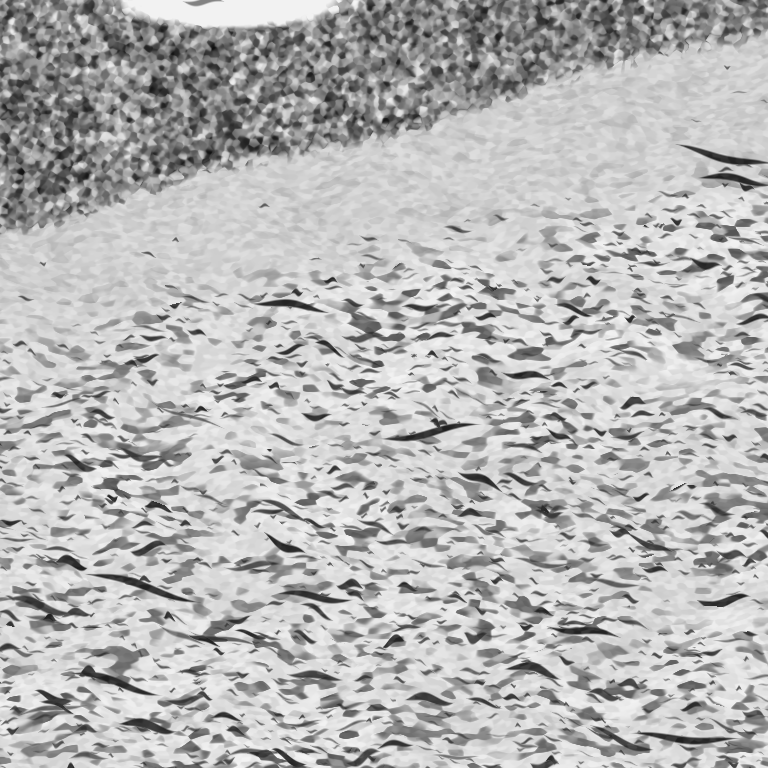
Write a WebGL 2 fragment shader that draws this texture.

```glsl
#version 300 es
precision highp float;

uniform vec2 u_resolution;
out vec4 fragColor;

const float INK = 0.12;
const float PATH_TONE = 0.82;
const float CLOD_TONE = 0.875;
const float SNOW_TONE = 0.95;
const float GRASS_DARK = 0.14;
const float GRASS_LIGHT = 0.86;
const float EDGE_SOFT = 0.0016;
const vec2 COARSE_CELLS = vec2(11.0, 25.0);
const vec2 MEDIUM_CELLS = vec2(21.0, 42.0);
const vec2 FINE_CELLS = vec2(42.0, 78.0);

// Main furrows: centre, half length, slope
const int FURROW_COUNT = 12;
const vec4 FURROWS[FURROW_COUNT] = vec4[](
    vec4(0.378, 0.602, 0.047, -0.12), vec4(0.944, 0.796, 0.060, -0.20),
    vec4(0.957, 0.766, 0.045, -0.10), vec4(0.560, 0.437, 0.060, 0.15),
    vec4(0.625, 0.375, 0.028, -0.45), vec4(0.185, 0.236, 0.070, -0.25),
    vec4(0.760, 0.178, 0.045, -0.15), vec4(0.410, 0.223, 0.047, -0.08),
    vec4(0.150, 0.111, 0.055, -0.25), vec4(0.892, 0.039, 0.065, -0.05),
    vec4(0.371, 0.290, 0.026, -0.50), vec4(0.685, 0.511, 0.030, -0.15));

vec3 hash3(vec2 p) {
    vec3 q = fract(p.xyx * vec3(0.1031, 0.1030, 0.0973));
    q += dot(q, q.yxz + 33.33);
    return fract((q.xxy + q.yzz) * q.zyx);
}

// Cellular noise with softly blended cell tones
float cellTone(vec2 p) {
    vec2 cell = floor(p);
    vec2 sum = vec2(0.0);
    for (int j = -1; j <= 1; j++)
    for (int i = -1; i <= 1; i++) {
        vec2 c = cell + vec2(i, j);
        vec3 h = hash3(c);
        vec2 d = c + h.xy - p;
        float weight = exp(-7.0 * dot(d, d));
        sum += weight * vec2(h.z, 1.0);
    }
    return sum.x / sum.y;
}

// Lens-shaped crack, tapered at both ends
float sliver(vec2 d, float halfLength, float slope, float thickness) {
    float t = d.x / halfLength;
    float bend = slope * d.x + thickness * 0.7 * sin(t * 3.0 + slope * 40.0);
    float gap = abs(d.y - bend) - thickness * (1.0 - t * t);
    float soft = max(EDGE_SOFT, 0.8 / u_resolution.y);
    return 1.0 - smoothstep(-soft, soft, gap);
}

float scatterSlivers(vec2 p, vec2 cells, float chance, float seed) {
    vec2 home = floor(p * cells);
    float ink = 0.0;
    for (int j = -1; j <= 1; j++)
    for (int i = -1; i <= 1; i++) {
        vec2 c = home + vec2(i, j);
        vec3 place = hash3(c + seed);
        vec3 form = hash3(c + seed + 57.0);
        vec2 d = p - (c + place.xy) / cells;
        float halfLength = mix(0.15, 0.48, form.x * form.x) / cells.x;
        float thickness = mix(0.06, 0.16, form.y) / cells.y;
        float shape = sliver(d, halfLength, mix(-0.45, 0.2, form.z), thickness);
        ink = max(ink, shape * step(place.z, chance) * mix(0.6, 1.0, form.y));
    }
    return ink;
}

float calmPatch(vec2 p, vec2 centre, vec2 size) {
    vec2 d = (p - centre) / size;
    return exp(-dot(d, d));
}

void main() {
    vec2 uv = gl_FragCoord.xy / u_resolution;
    vec2 warped = uv + 0.005 * vec2(sin(uv.y * 47.0 + uv.x * 13.0),
                                    sin(uv.x * 31.0 + 2.0 * sin(uv.y * 19.0)));
    float grain = cellTone(warped * vec2(110.0, 190.0));
    float fleck = cellTone(warped * vec2(58.0, 125.0) + 19.0);
    float patches = cellTone(warped * vec2(8.0, 17.0) + 5.0);

    // Smooth path passing into broken earth
    float brokenLine = 0.56 + 0.21 * uv.x;
    float broken = 1.0 - smoothstep(-0.07, 0.06, uv.y - brokenLine);
    float calm = calmPatch(uv, vec2(0.36, 0.43), vec2(0.10, 0.03))
               + calmPatch(uv, vec2(0.93, 0.20), vec2(0.09, 0.035))
               + calmPatch(uv, vec2(0.88, 0.51), vec2(0.09, 0.025));
    float rough = broken * mix(0.45, 1.0, patches) * (1.0 - min(calm, 0.95));
    float near = 1.0 - smoothstep(0.25, 0.65, uv.y);
    float tone = mix(PATH_TONE, CLOD_TONE, broken);
    tone += 0.10 * (grain - 0.5) + 0.07 * (patches - 0.5) * broken;
    tone -= 0.50 * smoothstep(0.55, 0.9, fleck) * (0.12 + rough);

    // Cracks at three scales, larger toward the bottom
    float ink = scatterSlivers(warped, COARSE_CELLS, 0.62 * rough * near, 3.0);
    ink = max(ink, scatterSlivers(warped, MEDIUM_CELLS, 0.62 * rough, 131.0));
    ink = max(ink, 0.8 * scatterSlivers(warped, FINE_CELLS, 0.03 + 0.55 * rough, 271.0));
    for (int i = 0; i < FURROW_COUNT; i++) {
        vec4 f = FURROWS[i];
        ink = max(ink, sliver(uv - f.xy, f.z, f.w, 0.0045 + 0.12 * f.w * f.w * f.z));
    }
    tone = mix(tone, INK + 0.12 * grain, ink);

    // Grass with crossed blades and a ragged border
    float bladeA = cellTone(mat2(120.0, 60.0, -50.0, 130.0) * uv);
    float bladeB = cellTone(mat2(70.0, -90.0, 60.0, 85.0) * uv + 41.0);
    float blades = 0.5 + 1.25 * (mix(bladeA, bladeB, 0.45) - 0.5);
    float grassTone = mix(GRASS_DARK, GRASS_LIGHT, blades) + 0.12 * (patches - 0.5);
    float border = 0.697 + 0.265 * uv.x + 0.008 * sin(uv.x * 12.0 - 1.5);
    float ragged = uv.y - border + 0.03 * (bladeB - 0.5);
    tone = mix(tone, grassTone, smoothstep(-0.006, 0.009, ragged));

    // Snow at the top with a dark hollow
    vec2 snowOffset = (uv - vec2(0.30, 1.005)) / vec2(0.155, 0.042);
    float snow = 1.0 - smoothstep(0.88, 1.06, length(snowOffset) + 0.2 * (bladeA - 0.5));
    tone = mix(tone, SNOW_TONE, snow);
    tone = mix(tone, 0.4, 0.8 * sliver(uv - vec2(0.265, 0.998), 0.025, 0.0, 0.004));

    fragColor = vec4(vec3(clamp(tone, 0.0, 1.0)), 1.0);
}
```
